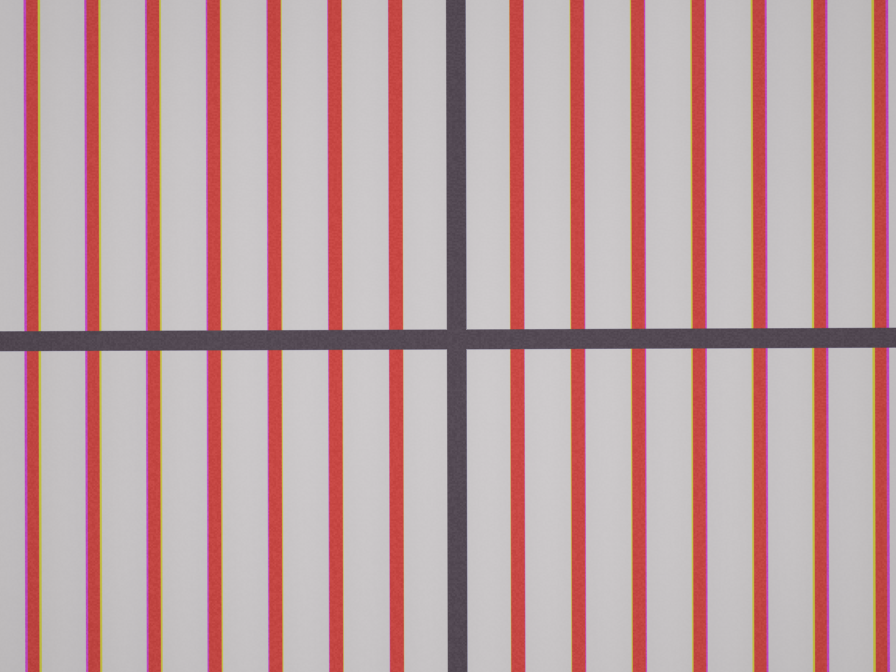
A WebGL 2 fragment shader for this pattern:

```glsl
#version 300 es
precision highp float;
// Evenly spaced red pinstripes on pale grey, crossed by one dark upright bar
// and one dark level bar. Each colour channel is sampled at its own scale, so
// fringes grow toward the sides; soft shading and grain finish the surface.

uniform vec2 u_resolution;
out vec4 fragColor;

float hash(vec2 p) {
  return fract(sin(dot(p, vec2(127.1, 311.7))) * 43758.5453);
}

float noise(vec2 p) {
  vec2 i = floor(p), f = fract(p);
  f = f * f * (3.0 - 2.0 * f);
  return mix(mix(hash(i), hash(i + vec2(1, 0)), f.x),
             mix(hash(i + vec2(0, 1)), hash(i + vec2(1, 1)), f.x), f.y);
}

// Coverage of a line, given the distance from its axis.
float line(float dist, float halfWidth) {
  float soft = max(0.0013, 0.7 / u_resolution.y);
  return 1.0 - smoothstep(-soft, soft, abs(dist) - halfWidth);
}

// Flat colour of the design; d is measured from the canvas centre.
vec3 design(vec2 d) {
  const float period = 0.0904;
  float x = d.x - 0.0130 + 0.0027 * d.y;  // slight lean of the uprights
  float y = d.y + 0.0052 - 0.0040 * d.x;  // slight tilt of the level bar

  // Paper, a touch lighter midway between stripes
  vec3 color = vec3(0.798, 0.785, 0.790);
  color -= 0.007 * cos(6.28318 * x / period);

  // Red stripes, then the dark cross over them
  float toStripe = x - period * round(x / period);
  color = mix(color, vec3(0.790, 0.283, 0.268), line(toStripe, 0.0105));
  float cross = max(line(x, 0.0146), line(y, 0.0148));
  return mix(color, vec3(0.330, 0.290, 0.330), cross);
}

void main() {
  vec2 p = gl_FragCoord.xy / u_resolution.y;
  vec2 d = p - 0.5 * vec2(u_resolution.x / u_resolution.y, 1.0);

  // Lateral colour fringes: blue shrinks toward the centre
  vec3 color = vec3(design(d * 0.999).r,
                    design(d).g,
                    design(d * 1.0060).b);

  // Darkening toward the corners
  color *= 1.0 - 0.12 * dot(d, d);

  // Fine grain, stronger on the inks than on the paper
  float ink = 1.0 - smoothstep(0.35, 0.70, color.g);
  float grain = noise(p * 420.0) - 0.5;
  color += grain * mix(0.010, 0.045, ink);

  // Faint broad unevenness
  color += 0.008 * (noise(p * 5.0) - 0.5);

  fragColor = vec4(color, 1.0);
}
```
